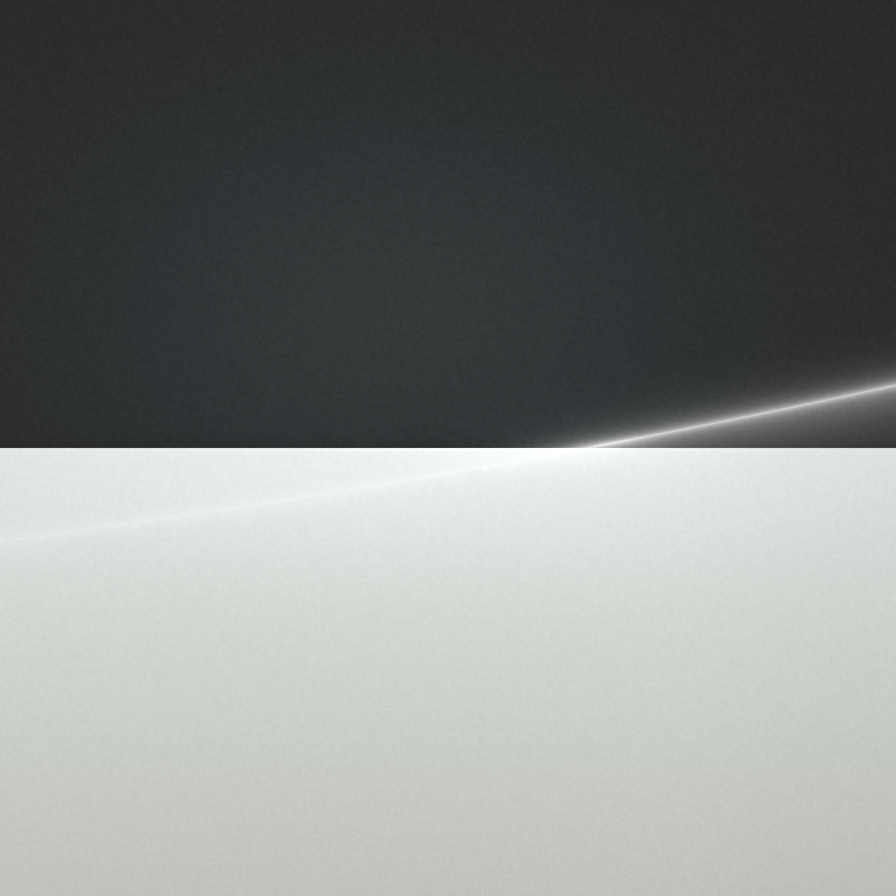
Write a Shadertoy shader that draws this background.

```glsl
// Dark wall above a pale floor, crossed by a thin, slightly curved blade of light.
#define HORIZON 0.5
#define WALL_EDGE vec3(0.162, 0.167, 0.173)
#define WALL_CENTER vec3(0.207, 0.224, 0.228)
#define FLOOR_NEAR vec3(0.752, 0.762, 0.733)
#define FLOOR_FAR vec3(0.868, 0.887, 0.876)
#define BEAM_TINT vec3(1.0, 0.99, 0.99)
#define GRAIN_CELLS 384.0
#define GRAIN_AMOUNT 0.022

float hash(vec2 p) {
    vec3 q = fract(p.xyx * 0.1031);
    q += dot(q, q.yzx + 33.33);
    return fract((q.x + q.y) * q.z);
}

float valueNoise(vec2 p) {
    vec2 cell = floor(p), f = fract(p);
    f = f * f * (3.0 - 2.0 * f);
    return mix(mix(hash(cell), hash(cell + vec2(1, 0)), f.x),
               mix(hash(cell + vec2(0, 1)), hash(cell + vec2(1, 1)), f.x), f.y);
}

// Elliptical soft spot, 1 at its center
float softSpot(vec2 p, vec2 center, vec2 radius) {
    vec2 d = (p - center) / radius;
    return exp(-dot(d, d));
}

// Signed height above the beam
float beamOffset(vec2 p) {
    return p.y - (0.396 + 0.130 * p.x + 0.044 * p.x * p.x);
}

vec3 wallColor(vec2 p) {
    vec3 color = mix(WALL_EDGE, WALL_CENTER, softSpot(p, vec2(0.44, 0.65), vec2(0.37, 0.26)));
    color *= 1.0 - 0.12 * exp(-(p.y - HORIZON) / 0.008);

    // Narrow core with a short halo above and a wider one below
    float d = beamOffset(p);
    float halo = d > 0.0 ? 0.34 * exp(-d / 0.016) : 0.34 * exp(d / 0.036);
    float core = 0.30 * exp(-abs(d) / 0.0045);
    float reach = smoothstep(0.46, 0.70, p.x);
    float hotspot = 0.18 * softSpot(p, vec2(0.68, HORIZON), vec2(0.09, 0.012));
    return color + BEAM_TINT * ((halo + core) * reach + hotspot * exp(-abs(d) / 0.008));
}

vec3 floorColor(vec2 p) {
    vec3 color = mix(FLOOR_NEAR, FLOOR_FAR, p.y / HORIZON);
    color += 0.055 * softSpot(p, vec2(0.48, HORIZON), vec2(0.46, 0.13));
    color -= 0.018 * smoothstep(0.7, 1.0, p.x);

    // Faint streak, brightest where it meets the horizon
    float d = beamOffset(p);
    float streak = 0.028 * exp(-abs(d) / 0.006) + 0.014 * exp(-abs(d) / 0.025);
    color += streak * (1.0 - smoothstep(0.60, 0.76, p.x));
    color += 0.04 * softSpot(p, vec2(0.62, HORIZON), vec2(0.16, 0.025));

    // Bright rim along the far edge
    float rim = exp(-(HORIZON - p.y) / 0.0025);
    return color + 0.07 * rim * softSpot(p, vec2(0.52, HORIZON), vec2(0.38, 1.0));
}

void mainImage(out vec4 fragColor, in vec2 fragCoord) {
    vec2 uv = fragCoord / iResolution.xy;
    float pixel = 1.0 / iResolution.y;

    // Each side is clamped to its own half so the edge blends cleanly
    vec3 wall = wallColor(vec2(uv.x, max(uv.y, HORIZON)));
    vec3 ground = floorColor(vec2(uv.x, min(uv.y, HORIZON)));
    float above = smoothstep(-0.75 * pixel, 0.75 * pixel, uv.y - HORIZON);
    vec3 color = mix(ground, wall, above);

    // Fine surface grain
    color += GRAIN_AMOUNT * (valueNoise(uv * GRAIN_CELLS) - 0.5);
    fragColor = vec4(clamp(color, 0.0, 1.0), 1.0);
}
```
